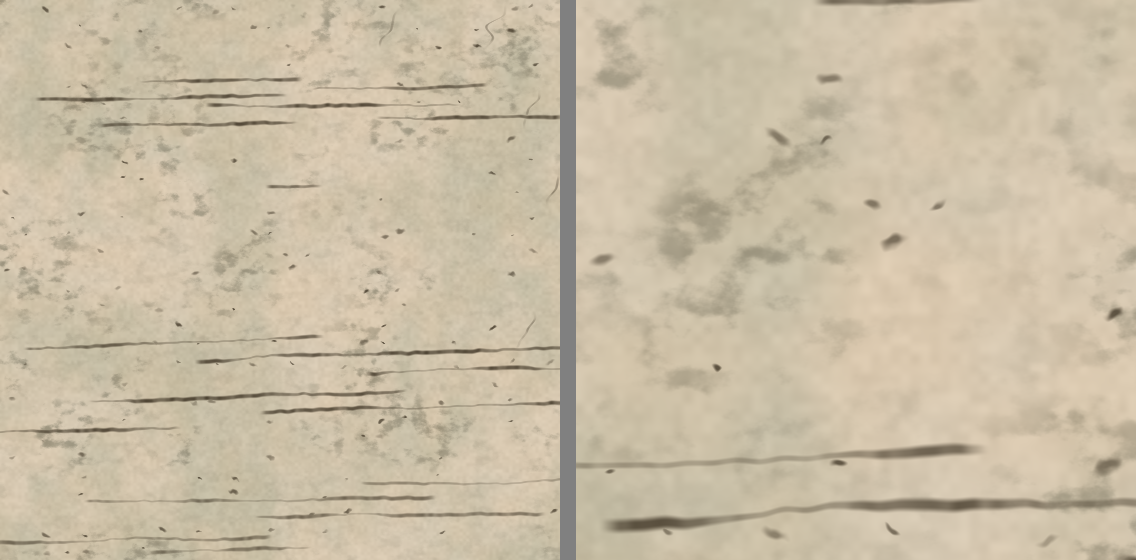
Left: the whole. Right: its middle third, enlarged.
A three.js fragment shader for this texture:

```glsl
#define CREAM vec3(0.850, 0.788, 0.694)
#define SAGE vec3(0.775, 0.740, 0.640)
#define SMUDGE vec3(0.585, 0.555, 0.470)
#define INK vec3(0.240, 0.200, 0.140)
#define CRACK_WIDTH 0.0031
#define GRAIN 0.065
#define SPECK_CELLS 30.0
#define MAX_ROWS 6

varying vec2 vUv;

float hash(vec2 p) {
  vec3 q = fract(vec3(p.xyx) * 0.1031);
  q += dot(q, q.yzx + 33.33);
  return fract((q.x + q.y) * q.z);
}

float noise(vec2 p) {
  vec2 cell = floor(p);
  vec2 f = fract(p);
  f = f * f * (3.0 - 2.0 * f);
  float low = mix(hash(cell), hash(cell + vec2(1.0, 0.0)), f.x);
  float high = mix(hash(cell + vec2(0.0, 1.0)), hash(cell + 1.0), f.x);
  return mix(low, high, f.y);
}

float fbm(vec2 p) {
  float sum = 0.0;
  float weight = 0.5;
  for (int i = 0; i < 5; i++) {
    sum += weight * noise(p);
    p = mat2(1.6, 1.2, -1.2, 1.6) * p + 17.3;
    weight *= 0.5;
  }
  return sum / 0.97;
}

// One thin crack whose weight and edge vary along its length
float crack(vec2 p, float y, float startX, float span, float slope, float seed) {
  float along = p.x - startX;
  float wobble = 0.007 * (noise(vec2(p.x * 8.0, seed)) - 0.5)
               + 0.0025 * (noise(vec2(p.x * 70.0, seed + 9.0)) - 0.5);
  float dist = abs(p.y - y - slope * (p.x - 0.5) - wobble);
  float press = smoothstep(0.1, 0.85, noise(vec2(p.x * 11.0, seed + 31.0)));
  float width = CRACK_WIDTH * (0.55 + 0.65 * press);
  float ends = smoothstep(0.0, 0.015, along) * (1.0 - smoothstep(span - 0.02, span, along));
  float broken = 0.65 + 0.35 * noise(vec2(p.x * 130.0, seed + 57.0));
  return ends * broken * mix(0.35, 1.0, press) * (1.0 - smoothstep(width * 0.3, width * 1.5, dist));
}

// Near-parallel cracks spread around one height
float crackGroup(vec2 p, float y, float spread, float slope, int rows, float longest, float seed) {
  float ink = 0.0;
  for (int i = 0; i < MAX_ROWS; i++) {
    if (i >= rows) break;
    float row = float(i);
    float rowY = y + spread * ((row + hash(vec2(row, seed)) * 0.6) / float(rows) - 0.5);
    float startX = fract(seed * 0.37 + row * 0.618) * 0.8 - 0.12;
    float span = longest * (0.45 + 0.55 * hash(vec2(seed, row + 5.0)));
    ink = max(ink, crack(p, rowY, startX, span, slope, seed * 13.0 + row * 5.0));
  }
  return ink;
}

// Small dark flecks, clustered in some areas
float specks(vec2 p) {
  vec2 grid = p * SPECK_CELLS;
  vec2 cell = floor(grid);
  vec2 centre = 0.3 + 0.4 * vec2(hash(cell + 3.1), hash(cell + 8.7));
  vec2 offset = fract(grid) - centre;
  offset.y += offset.x * (hash(cell + 21.0) - 0.5);
  offset += 0.12 * (vec2(noise(grid * 6.0), noise(grid * 6.0 + 40.0)) - 0.5);
  float size = 0.06 + 0.1 * hash(cell + 14.0);
  float dist = length(offset * vec2(0.65, 1.2));
  float present = step(0.91 - 0.12 * noise(cell * 0.2), hash(cell + 55.0));
  return present * (0.3 + 0.6 * hash(cell + 71.0)) * (1.0 - smoothstep(size * 0.3, size * 1.3, dist));
}

// Faint upright hairlines that cross the cracks
float hairlines(vec2 p) {
  float ink = 0.0;
  for (int i = 0; i < 5; i++) {
    float id = float(i);
    vec2 middle = vec2(hash(vec2(id, 2.0)), hash(vec2(id, 6.0)));
    vec2 q = p - middle;
    float bend = 0.03 * (noise(vec2(q.y * 45.0, id * 7.0)) - 0.5) + 0.25 * q.y;
    float reach = 1.0 - smoothstep(0.015, 0.04, abs(q.y));
    ink = max(ink, 0.5 * reach * (1.0 - smoothstep(0.0007, 0.0035, abs(q.x - bend))));
  }
  return ink * noise(p * 90.0 + 4.0);
}

void main() {
  vec2 p = vUv;

  // Mottled ground with blurred upright stains
  float mottle = fbm(p * vec2(7.0, 5.0) + 2.0);
  float stain = smoothstep(0.52, 0.78, fbm(p * vec2(15.0, 8.0) + 31.0));
  vec3 colour = mix(CREAM, SAGE, clamp(smoothstep(0.38, 0.72, mottle) * 0.8 + stain * 0.5, 0.0, 1.0));

  // Fine dirt gathers in patches
  float patches = smoothstep(0.5, 0.72, fbm(p * 9.0 + 63.0));
  float dirt = smoothstep(0.48, 0.8, fbm(p * vec2(48.0, 68.0) + 11.0));
  colour = mix(colour, SMUDGE, dirt * (0.14 + 0.65 * patches));

  // Soft paper grain and slight warm drift
  float grain = 0.6 * noise(p * 170.0) + 0.4 * noise(p * vec2(75.0, 95.0) + 7.0) - 0.5;
  colour += GRAIN * grain;
  colour += vec3(0.02, 0.0, -0.015) * (noise(p * 22.0 + 5.0) - 0.5);

  // Cracks, hairlines and flecks
  float ink = crackGroup(p, 0.82, 0.10, 0.01, 6, 0.50, 1.0);
  ink = max(ink, crackGroup(p, 0.67, 0.02, 0.0, 1, 0.20, 2.0));
  ink = max(ink, crackGroup(p, 0.32, 0.18, 0.035, 6, 0.75, 3.0));
  ink = max(ink, 0.75 * crackGroup(p, 0.08, 0.14, 0.015, 5, 0.65, 4.0));
  ink = max(ink, max(specks(p), hairlines(p)));
  gl_FragColor = vec4(mix(colour, INK, 0.88 * ink), 1.0);
}
```
